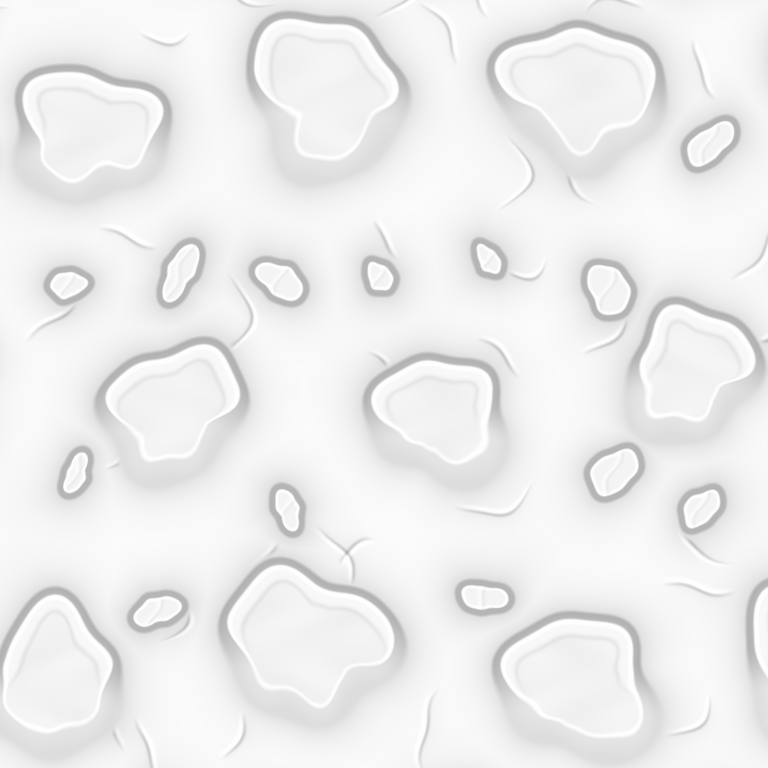
This texture map is drawn by a three.js fragment shader. Its source:

```glsl
varying vec2 vUv;

const float CRATER_GRID = 3.0;
const float PEBBLE_GRID = 7.0;
const float CRACK_GRID = 7.0;
const float PAPER = 0.983;
const float OUTLINE = 0.69;
const float LOWER_BANK = 0.865;

float hash(vec2 cell, float salt) {
  return fract(sin(dot(cell, vec2(127.1, 311.7)) + salt * 74.7) * 4375.85);
}

vec2 hash2(vec2 cell, float salt) {
  return vec2(hash(cell, salt), hash(cell, salt + 1.0));
}

float ridge(float x, float width) {
  return exp(-x * x / (width * width));
}

// Radius of a tilted, wobbling ellipse in direction a
float outlineRadius(float a, float size, float stretch, float wobble, float seed) {
  float tilt = a - seed * 6.283;
  float ellipse = size / length(vec2(cos(tilt) / stretch, sin(tilt) * stretch));
  float waves = sin(3.0 * a + seed * 41.0) + 0.55 * sin(4.0 * a + seed * 87.0)
              + 0.45 * sin(6.0 * a + seed * 23.0);
  return ellipse * (1.0 + wobble * waves);
}

// Signed distance, corrected by the slope of the outline
float stoneDistance(vec2 q, float size, float stretch, float wobble, float seed) {
  float a = atan(q.y, q.x);
  float r = outlineRadius(a, size, stretch, wobble, seed);
  float slope = (outlineRadius(a + 0.02, size, stretch, wobble, seed) - r) / 0.02;
  return (length(q) - r) / sqrt(1.0 + slope * slope / (r * r));
}

float craterSize(vec2 cell) {
  return mix(0.083, 0.112, hash(cell, 5.0));
}

vec2 craterCenter(vec2 cell) {
  float brick = 0.25 + 0.5 * mod(cell.y, 2.0);
  return (cell + vec2(brick, 0.5) + (hash2(cell, 2.0) - 0.5) * vec2(0.2, 0.36)) / CRATER_GRID;
}

// Stones are returned as (distance, offset from center, seed)
vec4 nearestCrater(vec2 p) {
  vec4 best = vec4(1.0, 0.0, 1.0, 0.0);
  for (int j = -1; j <= 1; j++) for (int i = -1; i <= 1; i++) {
    vec2 cell = floor(p * CRATER_GRID) + vec2(float(i), float(j));
    vec2 q = p - craterCenter(cell);
    float seed = hash(cell, 8.0);
    float d = stoneDistance(q, craterSize(cell), 1.1, 0.085, seed);
    if (d < best.x) best = vec4(d, q, seed);
  }
  return best;
}

float craterClearance(vec2 p) {
  float gap = 1.0;
  for (int j = -1; j <= 1; j++) for (int i = -1; i <= 1; i++) {
    vec2 cell = floor(p * CRATER_GRID) + vec2(float(i), float(j));
    gap = min(gap, distance(p, craterCenter(cell)) - craterSize(cell));
  }
  return gap;
}

vec4 nearestPebble(vec2 p) {
  vec4 best = vec4(1.0, 0.0, 1.0, 0.0);
  for (int j = -1; j <= 1; j++) for (int i = -1; i <= 1; i++) {
    vec2 cell = floor(p * PEBBLE_GRID) + vec2(float(i), float(j));
    vec2 center = (cell + 0.5 + (hash2(cell, 11.0) - 0.5) * 0.4) / PEBBLE_GRID;
    vec2 q = p - center;
    if (length(q) < 0.15 && craterClearance(center) > 0.055) {
      float seed = hash(cell, 14.0);
      float size = mix(0.024, 0.038, hash(cell, 15.0));
      float d = stoneDistance(q, size, mix(1.1, 1.42, hash(cell, 16.0)), 0.05, seed);
      if (d < best.x) best = vec4(d, q, seed);
    }
  }
  return best;
}

// Tapered bent creases: dark line, bright lip, shaded side
float crackRelief(vec2 p) {
  float tone = 0.0;
  for (int j = -1; j <= 1; j++) for (int i = -1; i <= 1; i++) {
    vec2 cell = floor(p * CRACK_GRID) + vec2(float(i), float(j));
    vec2 q = p - (cell + hash2(cell, 21.0)) / CRACK_GRID;
    float turn = 6.283 * hash(cell, 23.0);
    q = mat2(cos(turn), sin(turn), -sin(turn), cos(turn)) * q;
    float reach = mix(0.025, 0.06, hash(cell, 24.0));
    float bend = (hash(cell, 25.0) - 0.5) * 1.5;
    float s = q.y - bend * q.x * q.x / reach - 0.004 * sin(q.x * 75.0 + turn);
    float taper = max(0.0, 1.0 - q.x * q.x / (reach * reach));
    float shade = 0.035 * smoothstep(-0.002, 0.003, s) * exp(-max(s, 0.0) / 0.012);
    float relief = 0.06 * ridge(s + 0.005, 0.003) - 0.16 * ridge(s, 0.0024) - shade;
    tone += relief * taper * step(hash(cell, 26.0), 0.75);
  }
  return tone;
}

float paintCrater(float tone, vec4 stone) {
  float up = smoothstep(-0.45, 0.35, stone.z / max(length(stone.yz), 0.001));
  float depth = -stone.x + (1.0 - up) * 0.006 * sin(stone.y * 75.0 + stone.w * 20.0);
  float bank = mix(0.029, 0.010, up);
  float lip = bank + 0.022 * up;
  float folds = sin(stone.y * 48.0 + 2.0 * sin(stone.z * 42.0 + stone.w * 9.0));
  float basin = 0.95 + 0.012 * folds * sin(stone.z * 37.0 + stone.w * 30.0);
  basin = mix(0.972, basin, smoothstep(lip - 0.003, lip + 0.003, depth));
  basin -= 0.055 * up * ridge(depth - lip, 0.0035);
  basin += 0.05 * ridge(depth - bank - 0.004, 0.0025);
  float edge = mix(LOWER_BANK, OUTLINE, up) + 0.03 * smoothstep(0.0, bank, depth);
  float inside = mix(edge, basin, smoothstep(bank - 0.002, bank + 0.002, depth));
  float blur = mix(0.007, 0.003, up);
  return mix(tone, inside, smoothstep(-blur, blur, -stone.x));
}

float paintPebble(float tone, vec4 stone) {
  float depth = -stone.x;
  float crease = stone.y - 0.4 * stone.z - 0.004 * sin(stone.z * 130.0 + stone.w * 20.0);
  float top = 0.956 + 0.03 * ridge(crease + 0.004, 0.004) - 0.04 * ridge(crease, 0.0025);
  top += 0.05 * ridge(depth - 0.0105, 0.002);
  float inside = mix(OUTLINE + 0.02, top, smoothstep(0.0065, 0.0095, depth));
  return mix(tone, inside, smoothstep(-0.003, 0.002, depth));
}

void main() {
  vec4 crater = nearestCrater(vUv);
  vec4 pebble = nearestPebble(vUv);
  float gap = max(min(crater.x, pebble.x), 0.0);

  // Ground with creases and a soft shadow around every stone
  float tone = PAPER + 0.004 * sin(vUv.x * 19.0 + 2.0 * sin(vUv.y * 15.0));
  tone += crackRelief(vUv) * smoothstep(0.0, 0.012, gap);
  tone -= 0.11 * exp(-gap / 0.022);

  tone = paintCrater(tone, crater);
  tone = paintPebble(tone, pebble);
  gl_FragColor = vec4(vec3(clamp(tone, 0.0, 0.995)), 1.0);
}
```
